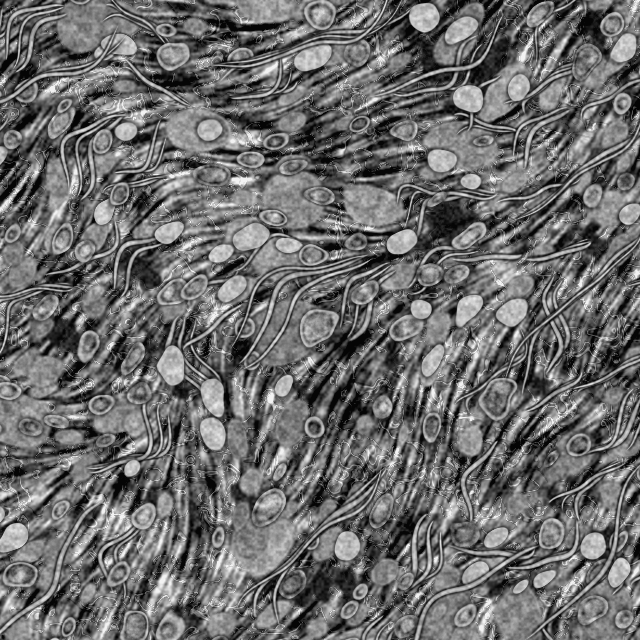
This texture is drawn by a Shadertoy shader. Its source:

```glsl
#define FLOW_ANGLE 0.72
#define FLOW_SWIRL 1.7
#define FIBRE_FREQ 175.0
#define FIBRE_CONTRAST 2.2
#define GROUND_TONE 0.39
#define BODY_TONE 0.56
#define RIM_TONE 0.74
#define GAP_TONE 0.07
#define STRAND_WIDTH 0.0036
#define GRAIN 0.20
#define SOFT 0.0013

float hash(vec2 p) {
    vec3 q = fract(p.xyx * 0.1031);
    q += dot(q, q.yzx + 33.33);
    return fract((q.x + q.y) * q.z);
}

vec4 hash4(vec2 p) {
    return vec4(hash(p), hash(p + 17.3), hash(p + 41.7), hash(p + 73.1));
}

float noise(vec2 p) {
    vec2 i = floor(p), f = fract(p);
    f = f * f * (3.0 - 2.0 * f);
    return mix(mix(hash(i), hash(i + vec2(1, 0)), f.x),
               mix(hash(i + vec2(0, 1)), hash(i + 1.0), f.x), f.y);
}

float fbm(vec2 p) {
    float sum = 0.0, amp = 0.53;
    for (int i = 0; i < 4; i++) {
        sum += amp * noise(p);
        p = mat2(1.6, 1.2, -1.2, 1.6) * p + 9.7;
        amp *= 0.5;
    }
    return sum;
}

vec2 flow(vec2 p) {
    float a = FLOW_ANGLE + FLOW_SWIRL * (noise(p * 3.0 + 7.0) - 0.5)
            + 1.1 * (noise(p * 9.0 + 2.0) - 0.5);
    return vec2(cos(a), sin(a));
}

// Coordinates along and across the direction dir
vec2 alongAcross(vec2 p, vec2 dir) {
    return vec2(dot(p, dir), dot(p, vec2(-dir.y, dir.x)));
}

float inside(float d, float soft) {
    return 1.0 - smoothstep(-soft, soft, d);
}

// Fine fibres: noise smeared along the flow, with thin membranes and dark gaps
float fibrousGround(vec2 p) {
    vec2 a = p, b = p;
    float sum = 0.0;
    for (int i = 0; i < 10; i++) {
        sum += noise(a * FIBRE_FREQ) + noise(b * FIBRE_FREQ);
        a += 0.0025 * flow(a);
        b -= 0.0025 * flow(b);
    }
    float tone = GROUND_TONE + FIBRE_CONTRAST * (sum / 20.0 - 0.5);
    tone += 0.5 * (fbm(p * 42.0) - 0.5) + 0.3 * (noise(p * 11.0) - 0.5);
    vec2 q = p * 30.0 + 2.0 * vec2(noise(p * 50.0), noise(p * 50.0 + 8.0));
    float crease = abs(fbm(q) - 0.5);
    tone += 0.24 * (1.0 - smoothstep(0.0, 0.03, crease));
    tone -= 0.12 * smoothstep(0.02, 0.05, crease) * (1.0 - smoothstep(0.05, 0.09, crease));
    float gap = smoothstep(0.66, 0.76, fbm(p * 13.0 + 31.0));
    return mix(tone, GAP_TONE, 0.85 * gap);
}

// Scattered oval cells; small ones carry a bright rim or a bright filling
float paintCells(float tone, vec2 p, float count, float share, float rimmed, float seed) {
    vec2 home = floor(p * count);
    float wobble = noise(p * count * 2.2 + seed) - 0.5;
    float mottle = fbm(p * 95.0 + seed) - 0.5;
    for (int x = -1; x <= 1; x++)
    for (int y = -1; y <= 1; y++) {
        vec2 id = home + vec2(x, y);
        vec4 r = hash4(id + seed), s = hash4(id + seed + 211.0);
        if (r.x > share) continue;
        vec2 centre = (id + 0.5 + 0.7 * (r.yz - 0.5)) / count;
        vec2 q = alongAcross(p - centre, flow(centre));
        float size = mix(0.25, 0.5, r.w) / count;
        q.y *= mix(1.1, 2.0, s.x);
        float d = length(q) - size * (1.0 + 0.75 * wobble);
        d *= 0.8;
        float filled = rimmed * step(0.72, s.y);
        float body = mix(BODY_TONE + 0.14 * (s.z - 0.5), RIM_TONE, filled);
        body += mix(0.35, 0.75, rimmed * (1.0 - filled)) * mottle;
        float rim = exp(-pow((d + 0.0025) / 0.0022, 2.0));
        body = mix(body, RIM_TONE, rim * mix(0.2, 0.8 * step(0.35, s.w), rimmed));
        float under = exp(-pow((d + 0.007) / 0.0025, 2.0));
        body -= 0.2 * rimmed * (1.0 - filled) * under;
        float halo = 1.0 - smoothstep(0.0, 0.007, d);
        tone = mix(tone, 0.13, halo * mix(0.3, 0.6, rimmed));
        tone = mix(tone, body, inside(d, mix(0.004, SOFT, rimmed)));
    }
    return tone;
}

// Wavy bright strands in loose bundles, each with dark borders
float paintStrands(float tone, vec2 p, float count, float share, float wave, float seed) {
    p += 0.016 * (vec2(noise(p * 16.0), noise(p * 16.0 + 5.0)) - 0.5);
    vec2 home = floor(p * count);
    for (int x = -1; x <= 1; x++)
    for (int y = -1; y <= 1; y++) {
        vec2 id = home + vec2(x, y);
        vec4 r = hash4(id + seed), s = hash4(id + seed + 97.0);
        vec2 centre = (id + 0.5 + 0.5 * (r.yz - 0.5)) / count;
        if (r.x > share * 2.0 * noise(centre * 4.0 + seed)) continue;
        vec2 q = alongAcross(p - centre, flow(centre)) * count;
        float taper = 1.0 - pow(q.x / mix(0.5, 0.9, s.x), 2.0);
        if (taper <= 0.0) continue;
        for (int k = 0; k < 3; k++) {
            float fk = float(k);
            if (fk > 3.0 * s.y) break;
            float phase = 6.28 * r.w + 0.5 * fk;
            float curve = wave * (0.2 * sin(2.7 * q.x + phase) + 0.05 * sin(7.0 * q.x + 2.0 * phase));
            float slope = wave * (0.54 * cos(2.7 * q.x + phase) + 0.35 * cos(7.0 * q.x + 2.0 * phase));
            float offset = 0.013 * count * fk * (0.8 + 0.5 * sin(2.0 * q.x + phase));
            float d = abs(q.y - curve - offset) / count / sqrt(1.0 + slope * slope);
            float width = STRAND_WIDTH * sqrt(taper) * mix(0.5, 1.1, fract(s.z + 0.37 * fk));
            float border = 1.0 - smoothstep(width, width + 0.005, d);
            tone = mix(tone, GAP_TONE, 0.8 * border * smoothstep(0.0, 0.4, taper));
            float light = RIM_TONE - 0.16 * smoothstep(0.0, width, d) + 0.2 * (noise(p * 70.0) - 0.5);
            tone = mix(tone, light, inside(d - width, SOFT) * smoothstep(0.0, 0.2, taper));
        }
    }
    return tone;
}

void mainImage(out vec4 fragColor, in vec2 fragCoord) {
    vec2 p = fragCoord / iResolution.y;
    float tone = fibrousGround(p);
    tone = paintCells(tone, p, 8.0, 0.42, 0.0, 3.0);
    tone = paintCells(tone, p, 17.0, 0.36, 0.0, 61.0);
    tone = paintStrands(tone, p, 11.0, 0.28, 1.3, 29.0);
    tone = paintCells(tone, p, 17.0, 0.44, 1.0, 139.0);
    tone = paintStrands(tone, p, 5.0, 0.48, 0.8, 83.0);
    tone += GRAIN * (noise(p * 240.0) - 0.5);
    fragColor = vec4(vec3(clamp(tone, 0.02, 0.95)), 1.0);
}
```
